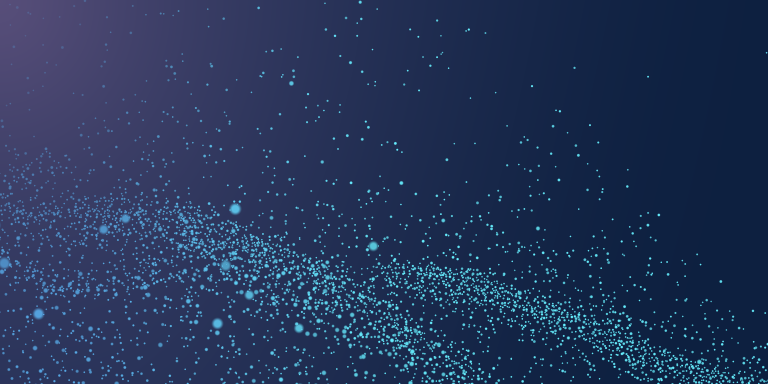
A Shadertoy shader for this background:

```glsl
// Drifting waves of glowing cyan particles over a navy and violet gradient.
#define VIOLET     vec3(0.215, 0.125, 0.150)
#define NAVY       vec3(0.125, 0.180, 0.325)
#define DEEP_NAVY  vec3(0.050, 0.125, 0.250)
#define DOT_BLUE   vec3(0.34, 0.66, 0.90)
#define DOT_CYAN   vec3(0.40, 0.94, 1.00)
#define FINE_CELL   0.0115
#define MEDIUM_CELL 0.0210
#define LARGE_CELL  0.1500
#define CLUMPING    0.8

vec3 hash3(vec2 p) {
    vec3 q = fract(vec3(p.xyx) * vec3(0.1031, 0.1030, 0.0973));
    q += dot(q, q.yxz + 33.33);
    return fract((q.xxy + q.yzz) * q.zyx);
}

float gradientNoise(vec2 p) {
    vec2 i = floor(p), f = fract(p);
    vec2 u = f * f * f * (f * (f * 6.0 - 15.0) + 10.0);
    vec4 g;
    for (int k = 0; k < 4; k++) {
        vec2 corner = vec2(k & 1, k >> 1);
        float angle = 6.2832 * hash3(i + corner + 50.0).x;
        g[k] = dot(vec2(cos(angle), sin(angle)), f - corner);
    }
    return mix(mix(g.x, g.y, u.x), mix(g.z, g.w, u.x), u.y);
}

// Soft band around d = 0 with separate widths above and below
float veil(float d, float above, float below) {
    float t = d / (d > 0.0 ? above : below);
    return exp(-t * t);
}

float window(float a, float b, float soft, float x) {
    return smoothstep(a - soft, a + soft, x) * (1.0 - smoothstep(b - soft, b + soft, x));
}

// Chance of a fine, medium and large dot at p
vec3 density(vec2 p) {
    float x = p.x, y = p.y;
    float leftWave  = 0.45 - 0.46 * smoothstep(0.38, 1.50, x);
    float rightWave = 0.30 - 0.31 * smoothstep(1.05, 2.10, x);
    float lowWave   = 0.25 + 1.4 * (x - 0.24) * (x - 0.24);
    float height = max(y - max(leftWave, rightWave), 0.0);
    float slope = 1.0 - smoothstep(2.28, 2.42, y + 1.1 * x);
    float clump = max(0.2, 1.0 + CLUMPING * gradientNoise(p * vec2(9.0, 13.0)));

    // Thin mist rising above the waves
    float mist = slope * (0.15 * exp(-height / 0.14) + 0.014);
    mist += 0.035 * slope * window(1.36, 1.72, 0.06, x) * exp(-height / 0.35);
    mist *= 0.55 + 0.45 * smoothstep(0.0, 0.12, y - rightWave + 0.12);
    mist *= 1.0 - 0.6 * window(1.08, 1.32, 0.08, x) * smoothstep(0.05, 0.3, height);

    float fine = mist
        + 0.55 * veil(y - leftWave, 0.028, 0.08) * window(0.25, 1.25, 0.2, x)
        + 0.20 * veil(y - leftWave, 0.05, 0.08) * window(-0.3, 0.3, 0.2, x)
        + 0.35 * veil(y - leftWave, 0.010, 0.012) * window(-0.2, 0.5, 0.1, x)
        + 0.75 * veil(y - rightWave, 0.016, 0.070) * smoothstep(0.84, 1.05, x)
        + 0.22 * veil(y - lowWave, 0.04, 0.03) * window(-0.2, 0.5, 0.1, x)
        + 0.22 * veil(y - 0.57, 0.03, 0.06) * window(-0.2, 0.15, 0.12, x);

    float medium = mist * (0.12 + 0.55 * window(0.65, 1.38, 0.08, x) * smoothstep(0.0, 0.2, height))
        + 0.72 * veil(y - leftWave + 0.065, 0.055, 0.09) * window(0.42, 1.30, 0.14, x)
        + 0.45 * veil(y - 0.28, 0.04, 0.05) * window(0.74, 0.94, 0.06, x)
        + 0.34 * veil(y - lowWave + 0.01, 0.04, 0.06) * window(-0.2, 0.5, 0.1, x)
        + 0.16 * (1.0 - smoothstep(0.15, 0.32, y)) * window(-0.2, 1.0, 0.2, x);

    float large = 0.55 * window(-0.2, 0.95, 0.05, x) * window(-0.1, 0.47, 0.06, y)
        + 0.55 * window(1.38, 1.54, 0.03, x) * window(0.0, 0.22, 0.03, y);
    return vec3(fine * clump, medium * clump, large);
}

// Coverage of one scattered layer; kind picks the dot size class
float dots(vec2 p, float cell, vec2 radii, float soft, int kind, float seed) {
    float pixel = 1.0 / iResolution.y, cover = 0.0;
    vec2 home = floor(p / cell);
    for (int j = -1; j <= 1; j++)
    for (int i = -1; i <= 1; i++) {
        vec2 id = home + vec2(i, j);
        vec3 rnd = hash3(id + seed);
        vec2 center = (id + rnd.xy) * cell;
        vec2 pick = hash3(id + seed + 211.0).xy;
        float r = mix(radii.x, radii.y, pick.y * pick.y);
        float d = length(p - center);
        if (d > r + pixel || rnd.z > density(center)[kind]) continue;
        float disc = 1.0 - smoothstep(r * (1.0 - soft) - 0.5 * pixel, r + 0.5 * pixel, d);
        cover = max(cover, disc * mix(0.7, 1.0, pick.x));
    }
    return cover;
}

void mainImage(out vec4 fragColor, in vec2 fragCoord) {
    vec2 p = fragCoord / iResolution.y;
    p.x *= 2.0 * iResolution.y / iResolution.x;

    // Background with a violet glow in the upper left corner
    float corner = length(vec2(p.x, 0.9 * (1.0 - p.y)));
    vec3 color = mix(NAVY, DEEP_NAVY, smoothstep(0.5, 2.0, p.x + 0.25 * (1.0 - p.y)));
    color += VIOLET * exp(-pow(corner / 0.62, 1.3));

    // Particle layers
    float cover = dots(p, FINE_CELL, vec2(0.0022, 0.0042), 0.3, 0, 17.0);
    cover = max(cover, dots(p + 0.004, FINE_CELL, vec2(0.0022, 0.0042), 0.3, 0, 401.0));
    cover = max(cover, dots(p, MEDIUM_CELL, vec2(0.0038, 0.0074), 0.4, 1, 733.0));
    cover = max(cover, dots(p, LARGE_CELL, vec2(0.014, 0.018), 0.5, 2, 911.0));

    // Dots fade into the glow and turn cyan to the right
    vec3 tint = mix(DOT_BLUE, DOT_CYAN, smoothstep(0.1, 1.1, p.x));
    float strength = mix(0.25, 1.0, smoothstep(0.05, 0.8, corner));
    fragColor = vec4(mix(color, tint, cover * strength), 1.0);
}
```
